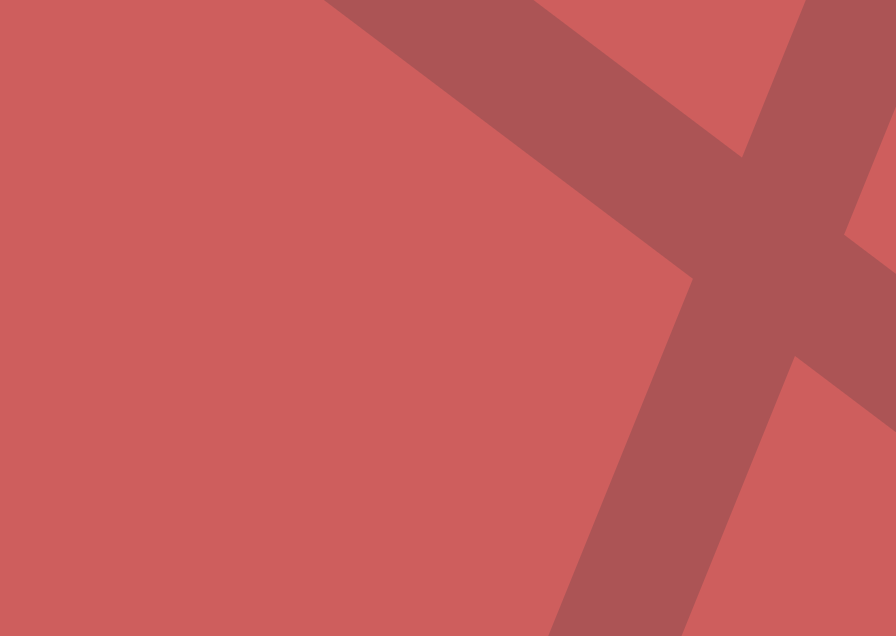
This background is drawn by a WebGL 1 fragment shader. Its source:

```glsl
precision highp float;
// Flat coral background crossed by two wide, darker diagonal bands.

uniform vec2 u_resolution;

// Signed distance to a slanted band: topX is its centre on the top edge,
// slant is the x shift per unit of descent, halfSpan its half width along x.
float bandDistance(vec2 p, float topX, float slant, float halfSpan) {
    float offset = abs(p.x - topX - slant * (1.0 - p.y));
    return (offset - halfSpan) / sqrt(1.0 + slant * slant);
}

void main() {
    // Canvas height is one unit
    vec2 p = gl_FragCoord.xy / u_resolution.y;
    float pixel = 1.0 / u_resolution.y;

    // Union of the falling and the rising band
    float falling = bandDistance(p, 0.674, 1.3235, 0.1648);
    float rising = bandDistance(p, 1.3718, -0.405, 0.1048);
    float bands = min(falling, rising);

    // Smooth edge about one pixel wide
    float coverage = clamp(0.5 - bands / pixel, 0.0, 1.0);

    vec3 coral = vec3(0.808, 0.369, 0.365);
    vec3 darkCoral = vec3(0.673, 0.329, 0.333);
    gl_FragColor = vec4(mix(coral, darkCoral, coverage), 1.0);
}
```
